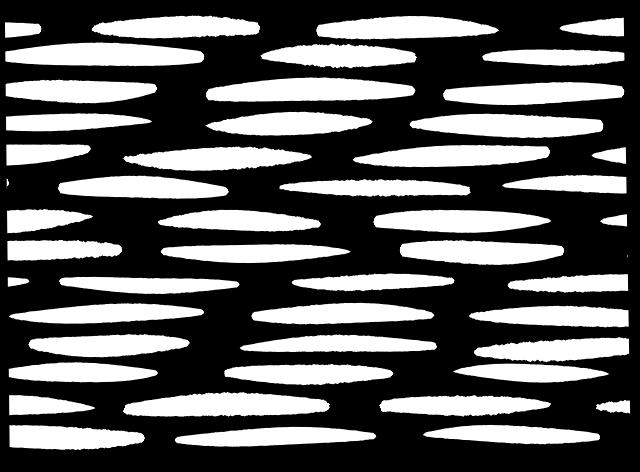
Reproduce this pattern procedurally as a Shadertoy shader.

```glsl
// Draws staggered rows of rough white brush strokes, tapered like lenses, on black.

const float ROW_COUNT = 14.0;
const float ROW_PITCH = 0.0665;
const float FIRST_ROW = 0.073;
const float STROKE_PITCH = 0.485;
const float OUTLINE = 0.005;
const vec3 INK = vec3(0.0);
const vec3 PAPER = vec3(1.0);

float hash(vec2 p) {
    vec3 q = fract(vec3(p.xyx) * 0.1031);
    q += dot(q, q.yzx + 33.33);
    return fract((q.x + q.y) * q.z);
}

// Random value in [lo, hi] for one property of a stroke
float pick(vec2 id, float property, float lo, float hi) {
    return mix(lo, hi, hash(id + property * vec2(17.3, 9.7)));
}

// Layered sines with patches of strong and weak roughness
float ragged(float x, float seed) {
    float fine = sin(x * 190.0 + seed)
               + 0.7 * sin(x * 430.0 + seed * 2.3 + 2.0 * sin(x * 97.0))
               + 0.5 * sin(x * 810.0 + seed * 3.7 + 2.0 * sin(x * 151.0));
    float patchiness = 0.5 + 0.5 * sin(x * 23.0 + seed * 1.7);
    return fine * (0.25 + 0.75 * patchiness);
}

// Half thickness along u in [-1, 1]: a lens with one bluntness for each end
float lensProfile(float u, float bluntLeft, float bluntRight) {
    float a = min(abs(u), 1.0);
    float body = pow(1.0 - a * a, 0.85);
    float blunt = u < 0.0 ? bluntLeft : bluntRight;
    float roundedEnd = sqrt(clamp((1.0 - a) * 35.0, 0.0, 1.0));
    return mix(blunt, 1.0, body) * roundedEnd;
}

// Approximate signed distance to one stroke; p is relative to its centre
float strokeDistance(vec2 p, vec2 id) {
    float seed = pick(id, 1.0, 0.0, 60.0);
    float halfLength = pick(id, 2.0, 0.165, 0.222);
    float halfHeight = pick(id, 3.0, 0.0165, 0.0245);
    float tilt = pick(id, 4.0, -0.022, 0.04);
    float bend = pick(id, 5.0, -0.006, 0.006);
    float roughness = mix(0.0003, 0.0013, pow(pick(id, 6.0, 0.0, 1.0), 1.5));
    float bluntLeft = pick(id, 7.0, 0.03, 0.5);
    float bluntRight = pick(id, 8.0, 0.03, 0.5);

    float x = p.x + 1.2 * roughness * ragged(p.y, seed + 4.0);
    float u = x / halfLength;
    float spine = tilt * x + bend * (u * u - 0.4) + 0.002 * sin(u * 3.5 + seed);
    float side = p.y - spine;
    float edgeSeed = side > 0.0 ? seed : seed + 11.0;
    float thickness = halfHeight * lensProfile(u, bluntLeft, bluntRight)
                    + roughness * ragged(p.x, edgeSeed);
    return max(abs(side) - thickness, abs(x) - halfLength);
}

// Coverage of a shape with an edge one pixel wide
float coverage(float d, float pixel) {
    return clamp(0.5 - d / pixel, 0.0, 1.0);
}

// Paints the stroke of one row that lies at p; a dark rim parts touching strokes
float paintRow(float paint, vec2 p, float row, float pixel) {
    float shift = hash(vec2(row, 5.0)) * STROKE_PITCH;
    float column = floor((p.x + shift) / STROKE_PITCH);
    vec2 id = vec2(column + 20.0, row + 3.0);
    vec2 centre;
    centre.x = (column + 0.5) * STROKE_PITCH - shift + pick(id, 9.0, -0.015, 0.015);
    centre.y = FIRST_ROW + row * ROW_PITCH
             + pick(vec2(row, 71.0), 10.0, -0.011, 0.011)
             + pick(id, 11.0, -0.005, 0.005);
    float d = strokeDistance(p - centre, id);
    paint *= 1.0 - coverage(d - OUTLINE, pixel);
    return max(paint, coverage(d, pixel));
}

// Straight, slightly leaning cuts at the left and right margins
float marginMask(vec2 p, float aspect, float pixel) {
    float left = mix(0.021, 0.010, p.y);
    float right = aspect - mix(0.019, 0.035, p.y);
    return coverage(max(left - p.x, p.x - right), pixel);
}

void mainImage(out vec4 fragColor, in vec2 fragCoord) {
    float pixel = 1.0 / iResolution.y;
    float aspect = iResolution.x * pixel;
    vec2 p = fragCoord * pixel;

    // Nearby rows, painted from bottom to top
    float nearest = floor((p.y - FIRST_ROW) / ROW_PITCH + 0.5);
    float paint = 0.0;
    for (float k = -1.0; k <= 1.0; k++) {
        float row = nearest + k;
        if (row >= 0.0 && row < ROW_COUNT) paint = paintRow(paint, p, row, pixel);
    }

    paint *= marginMask(p, aspect, pixel);
    fragColor = vec4(mix(INK, PAPER, paint), 1.0);
}
```
